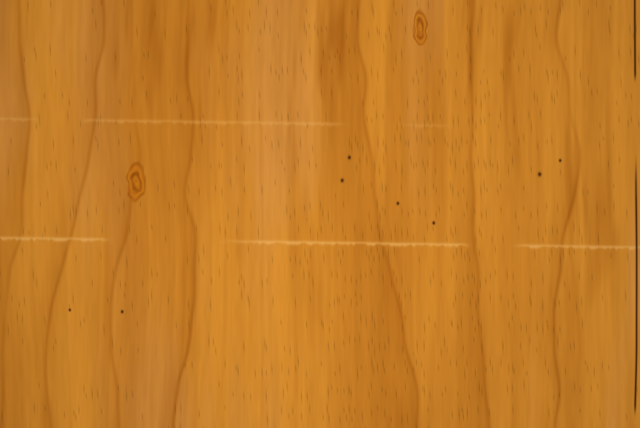
Give the GLSL for this texture, as a Shadertoy shader.

```glsl
// Varnished honey-coloured plywood: upright fibres, wandering growth lines,
// short pores, two knots and two pale scratches running across the grain.
// Everything is laid out in units of the canvas height, with noise for grain.
#define BASE_COLOR vec3(0.835, 0.540, 0.172)
#define DARK_COLOR vec3(0.630, 0.345, 0.070)
#define PALE_COLOR vec3(0.825, 0.555, 0.260)
#define SCRATCH_COLOR vec3(0.940, 0.710, 0.400)
#define PIT_COLOR vec3(0.200, 0.090, 0.030)
#define FIBRE_CONTRAST 0.085
#define PORE_DEPTH 0.12
#define LINE_STRENGTH 0.50
#define LINE_COUNT 7

float hash(vec2 p) {
    vec3 q = fract(vec3(p.xyx) * 0.1031);
    q += dot(q, q.yzx + 33.33);
    return fract((q.x + q.y) * q.z);
}

float noise(vec2 p) {
    vec2 i = floor(p), f = fract(p);
    f = f * f * (3.0 - 2.0 * f);
    vec2 e = vec2(0.0, 1.0);
    return mix(mix(hash(i), hash(i + e.yx), f.x),
               mix(hash(i + e.xy), hash(i + e.yy), f.x), f.y);
}

float fbm(vec2 p) {
    return 0.55 * noise(p) + 0.3 * noise(p * 2.1 + 17.0) + 0.15 * noise(p * 4.3 + 41.0);
}

float bell(float x) { return exp(-x * x); }

// Dark growth lines: crisp on the right, fading softly to the left
float growthLines(vec2 p) {
    float foot[LINE_COUNT] = float[](-0.02, 0.11, 0.265, 0.41, 0.965, 1.12, 1.30);
    float head[LINE_COUNT] = float[](0.035, 0.21, 0.305, 0.465, 0.86, 1.11, 1.33);
    float sum = 0.0;
    for (int i = 0; i < LINE_COUNT; i++) {
        float seed = float(i) * 7.3 + 2.0;
        float x = mix(foot[i], head[i], smoothstep(0.1, 0.75, p.y));
        x += 0.07 * (noise(vec2(p.y * 3.2, seed)) - 0.5);
        x += 0.018 * (noise(vec2(p.y * 11.0, seed + 3.0)) - 0.5);
        float d = p.x - x;
        float soft = d < 0.0 ? bell(d / 0.040) : bell(d / 0.006);
        float core = bell(d / 0.0045);
        float fade = 0.25 + 0.9 * noise(vec2(p.y * 4.0, seed + 9.0));
        sum += (0.45 * soft + 0.55 * core) * fade;
    }
    return sum;
}

// Short embossed pores: a dark slit with a lit right flank
float pores(vec2 p) {
    float relief = 0.0;
    float zone = 0.12 + 0.38 * bell((p.x - 0.98) / 0.32) * noise(p * vec2(9.0, 3.0));
    for (int k = 0; k < 2; k++) {
        vec2 g = p * vec2(76.0, 19.0) + float(k) * vec2(31.4, 57.7);
        vec2 id = floor(g);
        vec2 center = 0.35 + 0.3 * vec2(hash(id + 3.1), hash(id + 8.7));
        vec2 q = (fract(g) - center) / vec2(0.16, 0.10 + 0.15 * hash(id + 5.3));
        q.x += 0.25 * q.y;
        relief += step(hash(id), zone) * (q.x - 0.75) * exp(-dot(q, q));
    }
    return relief;
}

// Small oval knots: x is the ring darkness, y the orange fill
vec2 knots(vec2 p) {
    vec2 centers[2] = vec2[](vec2(0.318, 0.576), vec2(0.982, 0.936));
    vec2 result = vec2(0.0);
    for (int i = 0; i < 2; i++) {
        vec2 q = (p - centers[i]) / vec2(0.022 - 0.006 * float(i), 0.042);
        float r = length(q) + 0.35 * (noise(p * 70.0) - 0.5);
        float inside = 1.0 - smoothstep(0.8, 1.15, r);
        float ring = 0.5 + 0.5 * cos(r * 13.0);
        result += inside * vec2(ring * (0.4 + 0.6 * noise(p * 90.0)), 1.0);
    }
    return result;
}

// Two broken scratches, slightly tilted, with ragged edges
float scratches(vec2 p) {
    float sum = 0.0;
    for (int i = 0; i < 2; i++) {
        float k = float(i);
        float y = mix(0.444, 0.722, k) - 0.015 * p.x;
        float ragged = noise(vec2(p.x * 150.0, k * 5.0));
        float d = (p.y - y + 0.003 * (ragged - 0.5)) / (0.0032 + 0.002 * ragged);
        float gaps = smoothstep(0.22, 0.5, noise(vec2(p.x * 7.0, 20.0 + k * 9.0)));
        sum += bell(d) * gaps * mix(0.58, 0.30, k) * (0.65 + 0.5 * ragged);
    }
    return sum;
}

// Tiny dark pits
float pits(vec2 p, float aspect) {
    float sum = 0.0;
    for (int i = 0; i < 8; i++) {
        float k = float(i);
        vec2 c = vec2(aspect * hash(vec2(k, 4.0)), 0.25 + 0.6 * hash(vec2(k, 19.0)));
        sum += bell(length((p - c) * vec2(1.0, 0.8)) / (0.0025 + 0.0015 * hash(vec2(k, 31.0))));
    }
    return min(sum, 1.0);
}

void mainImage(out vec4 fragColor, in vec2 fragCoord) {
    vec2 p = fragCoord / iResolution.y;
    float aspect = iResolution.x / iResolution.y;
    vec2 bent = p + vec2(0.02 * (noise(p * vec2(3.0, 2.5)) - 0.5), 0.0);

    // Broad tone: pale bands, brown bands and reddish streaks
    float band = fbm(bent * vec2(10.0, 0.9) + 5.0);
    float streak = smoothstep(0.58, 0.85, fbm(bent * vec2(20.0, 2.2) + 60.0));
    vec3 color = mix(BASE_COLOR, PALE_COLOR, 0.7 * smoothstep(0.5, 0.8, fbm(bent * vec2(8.0, 1.3) + 30.0)));
    float dark = 0.32 * smoothstep(0.4, 0.8, band) + 0.5 * streak * (0.4 + 0.6 * p.y);
    dark += LINE_STRENGTH * growthLines(p);
    color = mix(color, DARK_COLOR, clamp(dark, 0.0, 0.85));

    // Fibres and pores
    float fibre = 0.6 * noise(bent * vec2(110.0, 3.0)) + 0.4 * noise(bent * vec2(210.0, 22.0)) - 0.5;
    color *= 1.0 + FIBRE_CONTRAST * fibre * vec3(1.0, 1.2, 1.6) + PORE_DEPTH * pores(p);

    // Knots, scratches, pits and the crack by the right edge
    vec2 knot = knots(p);
    color = mix(color, vec3(0.78, 0.44, 0.07), 0.6 * knot.y);
    color = mix(color, vec3(0.48, 0.23, 0.03), 0.65 * knot.x);
    color = mix(color, SCRATCH_COLOR, scratches(p));
    color = mix(color, PIT_COLOR, 0.85 * pits(p, aspect));
    float crack = p.x - aspect + 0.010 + 0.008 * (noise(vec2(p.y * 5.0, 3.0)) - 0.5);
    color = mix(color, PIT_COLOR, 0.8 * bell(crack / 0.0025) * smoothstep(0.2, 0.5, noise(vec2(p.y * 9.0, 8.0))));

    // Light falls off towards the sides and corners
    vec2 away = (p - vec2(0.5 * aspect, 0.5)) / vec2(0.5 * aspect, 0.5);
    color *= 1.0 - 0.09 * away.x * away.x - 0.03 * away.y * away.y;
    fragColor = vec4(color, 1.0);
}
```
